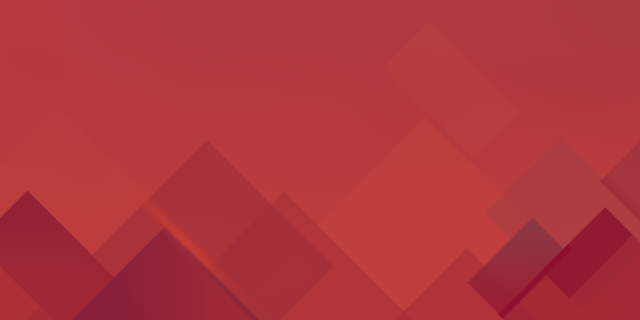
Give the GLSL for this background, as a WebGL 2 fragment shader.

```glsl
#version 300 es
precision highp float;
// Overlapping translucent red diamonds along the foot of a soft crimson gradient.
uniform vec2 u_resolution;
out vec4 fragColor;

float hash(vec2 p) {
  return fract(sin(dot(p, vec2(127.1, 311.7))) * 4375.85);
}

float noise(vec2 p) {
  vec2 i = floor(p), f = fract(p);
  f = f * f * (3.0 - 2.0 * f);
  return mix(mix(hash(i), hash(i + vec2(1, 0)), f.x),
             mix(hash(i + vec2(0, 1)), hash(i + vec2(1, 1)), f.x), f.y);
}

// Distances from a top corner: x runs down-right, y runs down-left.
vec2 diagonal(vec2 p, vec2 apex) {
  vec2 d = p - apex;
  return 0.5 * vec2(d.x - d.y, -d.x - d.y);
}

// Coverage of a tilted rectangle hanging from its top corner.
float tilted(vec2 p, vec2 apex, vec2 size) {
  vec2 q = abs(diagonal(p, apex) - 0.5 * size) - 0.5 * size;
  float soft = 0.7 / u_resolution.y;
  return 1.0 - smoothstep(-soft, soft, max(q.x, q.y));
}

void main() {
  vec2 p = gl_FragCoord.xy / u_resolution.y;
  p.x *= 2.0 * u_resolution.y / u_resolution.x;

  // Background: cooler at the top right, warmer toward the foot
  vec3 color = mix(vec3(0.745, 0.24, 0.235), vec3(0.69, 0.225, 0.25), smoothstep(0.1, 0.95, p.y));
  color += vec3(0.025, 0.01, 0.008) * (1.0 - smoothstep(0.0, 0.7, length(p - vec2(0.0, 0.95))));
  color -= vec3(0.02, 0.01, 0.005) * smoothstep(1.3, 2.0, p.x) * smoothstep(0.3, 0.9, p.y);
  color += 0.012 * (noise(p * vec2(2.5, 6.0) + p.yx) - 0.5);

  // Faint pale planes
  color = mix(color, vec3(0.75, 0.25, 0.24), 0.3 * tilted(p, vec2(0.182, 0.661), vec2(0.6, 0.5)));
  color = mix(color, vec3(0.73, 0.26, 0.25), 0.45 * tilted(p, vec2(1.344, 0.935), vec2(0.284, 0.146)));
  color = mix(color, vec3(0.76, 0.255, 0.235), 0.5 * tilted(p, vec2(1.328, 0.635), vec2(0.6, 0.7)));

  // Middle diamonds
  color = mix(color, vec3(0.62, 0.17, 0.22), 0.62 * tilted(p, vec2(0.646, 0.5625), vec2(0.396, 0.62)));
  color = mix(color, vec3(0.62, 0.17, 0.21), 0.45 * tilted(p, vec2(0.888, 0.401), vec2(0.6, 0.24)));

  // Left diamond, fading to red toward the foot
  vec3 maroon = mix(vec3(0.62, 0.15, 0.21), vec3(0.56, 0.12, 0.20), smoothstep(0.05, 0.4, p.y));
  color = mix(color, vec3(0.62, 0.16, 0.20), 0.6 * tilted(p, vec2(0.086, 0.404), vec2(0.27, 0.6)));
  color = mix(color, maroon, 0.85 * tilted(p, vec2(0.086, 0.404), vec2(0.45, 0.161)));

  // Dark diamond with a glowing streak on its right side
  vec2 ridge = diagonal(p, vec2(0.516, 0.292));
  vec3 plum = mix(vec3(0.52, 0.12, 0.23), vec3(0.62, 0.15, 0.20), smoothstep(0.35, 0.75, p.x));
  color = mix(color, plum, 0.88 * tilted(p, vec2(0.516, 0.292), vec2(0.6)));
  float outer = exp(-pow((ridge.y + 0.008) / 0.012, 2.0));
  float inner = exp(-pow((ridge.y - 0.004) / 0.005, 2.0));
  color = mix(color, vec3(0.80, 0.25, 0.20), 0.75 * outer * exp(-pow((ridge.x - 0.05) / 0.13, 2.0)));
  color = mix(color, vec3(0.45, 0.16, 0.25), 0.6 * inner * smoothstep(0.0, 0.2, ridge.x));

  // Right-hand diamonds
  color = mix(color, vec3(0.64, 0.24, 0.27), 0.55 * tilted(p, vec2(1.753, 0.570), vec2(0.3, 0.237)));
  color = mix(color, vec3(0.60, 0.19, 0.24), 0.65 * tilted(p, vec2(2.083, 0.641), vec2(0.4, 0.208)));
  color = mix(color, vec3(0.60, 0.14, 0.22), 0.4 * tilted(p, vec2(2.065, 0.623), vec2(0.4, 0.19))
                                               * smoothstep(0.165, 0.18, diagonal(p, vec2(2.065, 0.623)).y));
  color = mix(color, vec3(0.64, 0.16, 0.22), 0.55 * tilted(p, vec2(1.458, 0.224), vec2(0.4, 0.4)));
  vec3 slate = mix(vec3(0.58, 0.11, 0.20), vec3(0.53, 0.21, 0.26), smoothstep(0.05, 0.3, p.y));
  color = mix(color, slate, 0.85 * tilted(p, vec2(1.664, 0.320), vec2(0.112, 0.203)));
  color = mix(color, vec3(0.60, 0.13, 0.20), 0.75 * tilted(p, vec2(1.891, 0.352), vec2(0.5, 0.334)));
  color = mix(color, vec3(0.55, 0.08, 0.19), 0.75 * tilted(p, vec2(1.891, 0.352), vec2(0.086, 0.198)));

  // Narrow dark seam where two diamonds overlap
  color = mix(color, vec3(0.55, 0.05, 0.17), 0.8 * tilted(p, vec2(1.776, 0.237), vec2(0.013, 0.219)));

  fragColor = vec4(color, 1.0);
}
```
